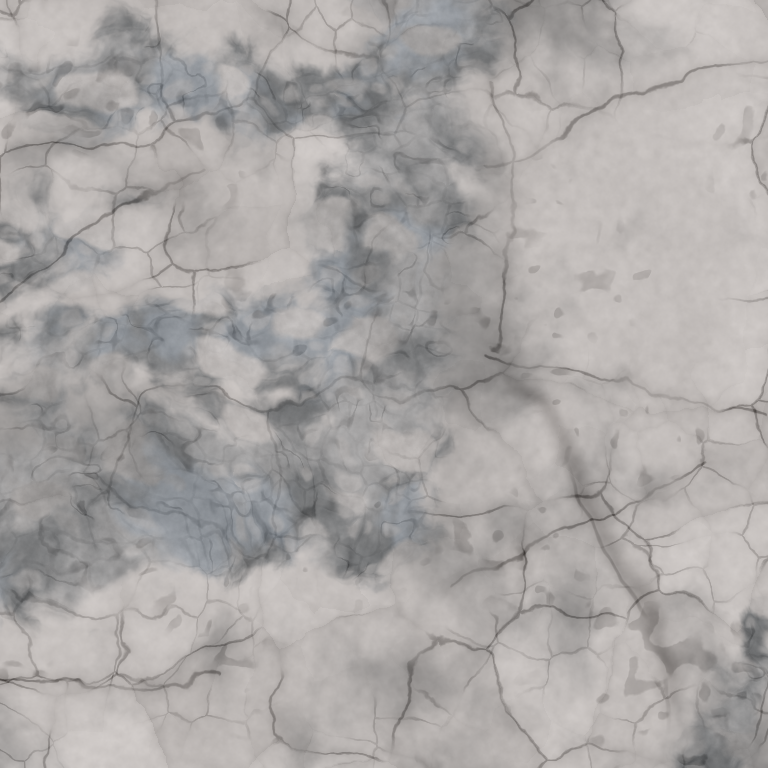
This texture is drawn by a WebGL 2 fragment shader. Its source:

```glsl
#version 300 es
precision highp float;
uniform vec2 u_resolution;
out vec4 fragColor;

float hash(vec2 p) {
  vec3 q = fract(p.xyx * 0.1031);
  q += dot(q, q.yzx + 33.33);
  return fract((q.x + q.y) * q.z);
}

float noise(vec2 p) {
  vec2 i = floor(p), f = fract(p);
  f = f * f * (3.0 - 2.0 * f);
  return mix(mix(hash(i), hash(i + vec2(1, 0)), f.x),
             mix(hash(i + vec2(0, 1)), hash(i + vec2(1, 1)), f.x), f.y);
}

float fbm(vec2 p) {
  float sum = 0.0, gain = 0.52;
  for (int i = 0; i < 5; i++) {
    sum += gain * noise(p);
    p = mat2(1.6, 1.2, -1.2, 1.6) * p + 11.7;
    gain *= 0.5;
  }
  return sum;
}

vec2 warp(vec2 p) { return vec2(fbm(p), fbm(p + 19.3)) - 0.5; }

// Voronoi: x = distance to border, y = cell id, z = distance to centre
vec3 cells(vec2 p) {
  vec2 base = floor(p), near = vec2(9), next = vec2(9), id = vec2(0);
  for (int y = -1; y <= 1; y++)
    for (int x = -1; x <= 1; x++) {
      vec2 cell = base + vec2(x, y);
      vec2 to = cell + 0.1 + 0.8 * vec2(hash(cell), hash(cell + 57.3)) - p;
      if (dot(to, to) < dot(near, near)) { next = near; near = to; id = cell; }
      else if (dot(to, to) < dot(next, next)) next = to;
    }
  return vec3(dot(0.5 * (near + next), normalize(next - near)), hash(id + 23.7), length(near));
}

float segment(vec2 p, vec2 a, vec2 b) {
  vec2 ab = b - a;
  return length(p - a - ab * clamp(dot(p - a, ab) / dot(ab, ab), 0.0, 1.0));
}

float line(float dist, float width) { return 1.0 - smoothstep(0.2 * width, width, dist); }

// Rounded fragments of varied size inside the grey bed
float fragments(vec3 c, float soft) {
  return smoothstep(0.03, 0.03 + soft, min(c.x, 0.14 + 0.42 * c.y - c.z));
}

void main() {
  vec2 p = gl_FragCoord.xy / u_resolution.y;
  vec2 q = p + 0.13 * warp(p * 4.0);
  vec2 r = q + 0.022 * warp(p * 24.0);
  float cloud = fbm(q * 5.0 + 3.0), mottle = fbm(r * 17.0 + 8.0), grain = fbm(p * 90.0);

  // Grey crushed bed: bands joined into one region
  float d = segment(q, vec2(-0.1, 0.94), vec2(0.5, 0.87)) - 0.05;
  d = min(d, segment(q, vec2(0.58, 1.05), vec2(0.51, 0.8)) - 0.075);
  d = min(d, segment(q, vec2(0.51, 0.85), vec2(0.51, 0.38)) - 0.085);
  d = min(d, segment(q, vec2(-0.1, 0.31), vec2(0.48, 0.37)) - 0.095);
  d = min(d, segment(q, vec2(0.08, 0.53), vec2(0.5, 0.56)) - 0.045);
  d = min(d, segment(q, vec2(0.08, 0.53), vec2(0.1, 0.38)) - 0.03);
  d = min(d, segment(q, vec2(-0.1, 0.67), vec2(0.13, 0.69)) - 0.055);
  d = min(d, segment(q, vec2(0.93, -0.02), vec2(1.03, 0.18)) - 0.025);
  float bed = 1.0 - smoothstep(-0.022, 0.024, d + 0.12 * (mottle - 0.5));

  // Fragments at two sizes, slightly tilted
  vec2 tilted = mat2(0.96, 0.28, -0.28, 0.96) * r;
  vec3 large = cells(tilted * vec2(8.0, 13.0) + 4.0);
  vec3 small = cells(r * vec2(25.0, 30.0));
  float clast = fragments(large, 0.13) * smoothstep(0.25, 0.5, large.y);
  float chip = fragments(small, 0.2) * smoothstep(0.3, 0.6, small.y);
  float stoneShare = max(1.0 - bed, max(clast * 0.85, chip * 0.4));

  // Pale stone, calm in the large block at upper right
  float block = 1.0 - smoothstep(0.7, 1.15, length((q - vec2(0.81, 0.69)) / vec2(0.19, 0.2)));
  vec3 slabs = cells(r * 6.0 + 2.0);
  vec3 splits = cells(r * 14.0 + 9.0);
  vec3 stone = mix(vec3(0.59, 0.58, 0.575), vec3(0.765, 0.745, 0.735),
                   smoothstep(0.24, 0.62, cloud + 0.3 * (mottle - 0.5) + 0.12 * block));
  stone += (slabs.y - 0.5) * 0.055 * (1.0 - block) + (splits.y - 0.5) * 0.025 * (1.0 - block);

  // Crushed bed with bluish patches and dark crinkles
  vec3 crushed = mix(vec3(0.47, 0.475, 0.48), vec3(0.63, 0.625, 0.625), smoothstep(0.25, 0.72, mottle));
  crushed = mix(crushed, vec3(0.60, 0.625, 0.655), 0.7 * smoothstep(0.52, 0.7, fbm(q * 9.0 + 31.0)));
  float crinkle = line(abs(noise(r * 48.0 + 5.0) - 0.5), 0.09) * smoothstep(0.4, 0.6, noise(p * 35.0));
  crushed -= 0.075 * crinkle + 0.05 * line(small.x, 0.08) * noise(p * 40.0);
  vec3 color = mix(crushed, stone, stoneShare);

  // Network of fractures, broken up along their length
  float open = (1.0 - block) * (1.0 - 0.6 * bed);
  float broken = smoothstep(0.38, 0.65, noise(p * 13.0 + 40.0));
  float shattered = smoothstep(0.42, 0.62, fbm(p * 6.0 + 70.0));
  color -= open * (0.15 * broken * line(slabs.x / 6.0, 0.0028) + 0.045 * exp(-slabs.x * 22.0));
  color -= open * shattered * (0.11 * broken * line(splits.x / 14.0, 0.0024) + 0.03 * exp(-splits.x * 14.0));

  // Long cracks with a faint halo
  float crack = segment(r, vec2(0.61, 0.8), vec2(1.03, 0.93));
  crack = min(crack, segment(r, vec2(0.65, 0.9), vec2(0.655, 0.54)));
  crack = min(crack, segment(r, vec2(-0.05, 0.14), vec2(0.3, 0.125)));
  crack = min(crack, segment(r, vec2(0.6, 0.22), vec2(0.93, 0.4)));
  crack = min(crack, segment(r, vec2(0.65, 0.53), vec2(1.02, 0.47)));
  crack = min(crack, segment(r, vec2(0.02, 0.61), vec2(0.23, 0.8)));
  color -= 0.17 * line(crack, 0.0032) * (0.35 + 0.65 * broken) + 0.06 * exp(-crack * 90.0);

  // Wide curved smoky vein
  float drop = 0.51 - q.y;
  float offset = q.x - (0.67 + 0.78 * drop - 0.68 * drop * drop);
  float reach = smoothstep(-0.02, 0.04, drop) * (1.0 - smoothstep(0.4, 0.5, drop));
  color -= reach * (0.13 * exp(-offset * offset * 4500.0) + 0.1 * broken * line(abs(offset + 0.008), 0.004));

  // Dark specks and fine grain
  color -= 0.09 * smoothstep(0.72, 0.85, noise(r * 55.0 + 13.0)) * smoothstep(0.5, 0.65, fbm(p * 7.0 + 90.0));
  color += (grain - 0.5) * mix(0.06, 0.11, bed) + (mottle - 0.5) * 0.05;
  fragColor = vec4(clamp(color, 0.0, 1.0), 1.0);
}
```
